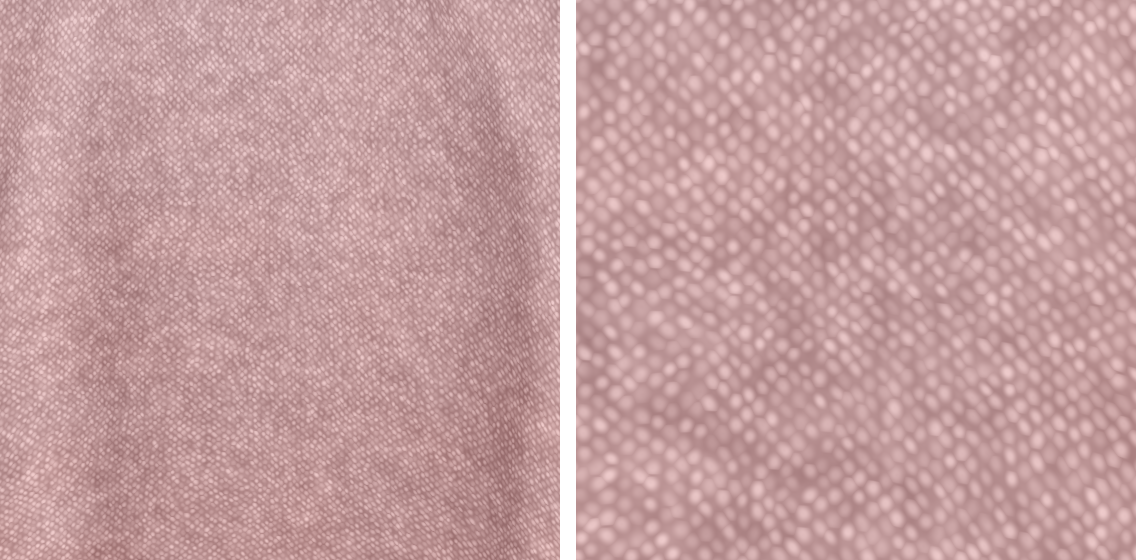
Left: the whole. Right: its middle third, enlarged.
This texture is drawn by a WebGL 1 fragment shader. Its source:

```glsl
precision highp float;
// Soft pink woven cloth hanging in shallow folds. Staggered uneven grains form
// the weave, laid on a grid bent by the drape; fold valleys and ridges shade
// it, and soft noise over clumps of grains and along yarns mottles the colour.
uniform vec2 u_resolution;

const vec3 SHADOW_PINK = vec3(0.62, 0.457, 0.462);
const vec3 LIGHT_PINK  = vec3(0.91, 0.772, 0.774);
const vec3 COOL_TINT   = vec3(-0.015, 0.004, 0.012);
const vec2 WEAVE_COUNT = vec2(130.0, 72.0); // columns, grains per column
const vec2 GRAIN_RADII = vec2(0.64, 0.80);  // in column widths
const float GRAIN_TILT = -0.10;
const float GRAIN_JITTER = 0.5;
const float GRAIN_CONTRAST = 0.46;
const float YARN_CONTRAST = 0.10;
const float MOTTLE_CONTRAST = 0.34;
const float FIBRE_CONTRAST = 0.12;
const float WANDER = 0.012;   // irregular drift of the yarns
const float SPLAY = 0.18;     // outward lean of the columns
const float BASE_TONE = 0.305;

float hash(vec2 p) {
  vec3 q = fract(vec3(p.xyx) * 0.1031);
  q += dot(q, q.yzx + 33.33);
  return fract((q.x + q.y) * q.z);
}

float noise(vec2 p) {
  vec2 i = floor(p);
  vec2 f = fract(p);
  f = f * f * (3.0 - 2.0 * f);
  return mix(mix(hash(i), hash(i + vec2(1.0, 0.0)), f.x),
             mix(hash(i + vec2(0.0, 1.0)), hash(i + vec2(1.0, 1.0)), f.x), f.y);
}

float bump(float d, float width) {
  return exp(-d * d / (width * width));
}

// Signed horizontal distances to the three fold valleys.
float rightFold(vec2 p) {
  float upper = max(p.y - 0.5, 0.0);
  float lower = max(0.5 - p.y, 0.0);
  return p.x - (0.93 - 0.6 * upper * upper - 0.12 * lower * lower);
}

float leftFold(vec2 p) {
  return p.x - 0.19 - 0.1 * (p.y - 0.45) * (p.y - 0.45);
}

float cornerFold(vec2 p) {
  return p.x - 0.09 + 0.24 * (1.0 - p.y);
}

// Crowds the columns in the valleys, sags the rows and lets the yarns wander.
vec2 drape(vec2 p) {
  float r = rightFold(p);
  float l = leftFold(p);
  float c = cornerFold(p);
  float side = p.x - 0.5;
  float sag = p.x - 0.34;
  float depth = 1.0 - p.y;
  vec2 q = p;
  q.x += SPLAY * side * (p.y - 0.5);
  q.x += 0.022 * r / (0.05 + abs(r)) + 0.012 * l / (0.08 + abs(l));
  q.x += 0.015 * c / (0.04 + abs(c));
  q.y += 0.36 * sag * sag * (0.4 + depth) - 0.11 * depth * depth;
  q += WANDER * (vec2(noise(p * 7.0 + 3.0), noise(p * 7.0 + 61.0)) - 0.5);
  q += 0.4 * WANDER * (vec2(noise(p * 22.0 + 29.0), noise(p * 22.0 + 83.0)) - 0.5);
  return q;
}

float foldShade(vec2 p) {
  float r = rightFold(p);
  float l = leftFold(p);
  float c = cornerFold(p);
  float low = 1.0 - smoothstep(0.55, 0.95, p.y);
  float valleyWidth = r < 0.0 ? 0.09 : 0.032;
  float shade = 0.12 * (p.y - 0.5);
  shade -= 0.27 * bump(r, valleyWidth) * (1.0 - 0.5 * smoothstep(0.7, 1.0, p.y));
  shade += 0.10 * bump(r - 0.09, 0.05);
  shade -= 0.16 * bump(l, 0.075) * low;
  shade += 0.17 * bump(l + 0.12, 0.07);
  shade -= 0.20 * bump(c + 0.01, 0.035);
  shade += 0.08 * bump(p.x - 0.66, 0.11) * bump(p.y - 0.55, 0.3);
  shade += 0.07 * bump(p.x - 0.42, 0.24) * bump(p.y - 0.86, 0.25);
  shade -= 0.09 * bump(p.x - 0.78, 0.10) * bump(p.y - 0.15, 0.35);
  return shade;
}

// Brightest of the soft uneven ovals in the three nearest staggered columns.
float weaveGrains(vec2 q) {
  vec2 g = q * WEAVE_COUNT;
  float rowHeight = WEAVE_COUNT.x / WEAVE_COUNT.y;
  float best = 0.0;
  for (int i = -1; i <= 1; i++) {
    float column = floor(g.x) + float(i);
    float y = g.y + 0.5 * mod(column, 2.0);
    vec2 id = vec2(column, floor(y));
    vec2 jitter = vec2(hash(id + 17.0), hash(id + 53.0)) - 0.5;
    vec2 d = vec2(g.x - column - 0.5, (fract(y) - 0.5) * rowHeight);
    float edge = 1.0 - smoothstep(0.72, 0.9, abs(d.y));
    d += GRAIN_JITTER * jitter;
    d.x -= (GRAIN_TILT + 0.5 * (hash(id + 131.0) - 0.5)) * d.y;
    vec2 radii = GRAIN_RADII * (0.85 + 0.3 * hash(id + 177.0));
    float oval = edge * (1.0 - smoothstep(0.15, 1.2, length(d / radii)));
    best = max(best, oval * (0.5 + 0.9 * hash(id + 91.0)));
  }
  return best;
}

void main() {
  vec2 p = gl_FragCoord.xy / u_resolution;
  vec2 q = drape(p);

  // Uneven yarn colour, clumps of paler grains and fine fibres.
  float yarn = noise(q * vec2(22.0, 72.0)) + noise(q * vec2(130.0, 26.0) + 40.0) - 1.0;
  float mottle = 0.4 * noise(q * 26.0 + 7.0) + 0.6 * noise(q * 58.0 + 19.0) - 0.5;
  float fibre = noise(q * vec2(230.0, 190.0) + 11.0) - 0.5;

  float tone = BASE_TONE + GRAIN_CONTRAST * weaveGrains(q) + foldShade(p);
  tone += YARN_CONTRAST * yarn + MOTTLE_CONTRAST * mottle + FIBRE_CONTRAST * fibre;

  // Cooler light toward the top, warmer pink below.
  vec3 colour = mix(SHADOW_PINK, LIGHT_PINK, clamp(tone, -0.1, 1.08));
  colour += COOL_TINT * (p.y - 0.5 + 0.6 * (noise(q * 9.0) - 0.5));
  gl_FragColor = vec4(colour, 1.0);
}
```
